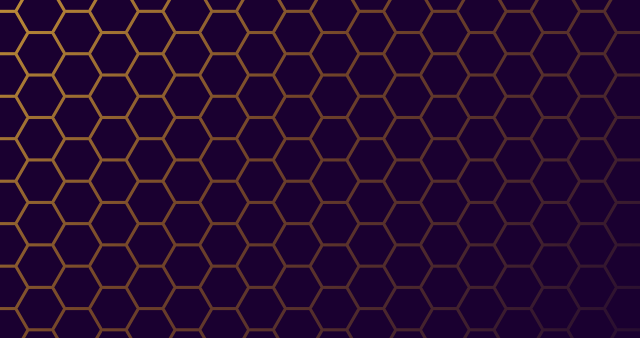
Give the GLSL for this pattern, as a Shadertoy shader.

```glsl
// Honeycomb of thin gold outlines fading diagonally into deep violet.

// Distance from the centre of a flat-topped hexagon, measured along its face normals.
float hexRadius(vec2 p) {
    p = abs(p);
    return max(p.y, dot(p, vec2(0.8660254, 0.5)));
}

// Offset from the nearest cell centre, for hexagons of side 1.
vec2 hexCell(vec2 p) {
    vec2 period = vec2(3.0, 1.7320508);
    vec2 a = mod(p + 0.5 * period, period) - 0.5 * period;
    vec2 b = mod(p, period) - 0.5 * period;
    return dot(a, a) < dot(b, b) ? a : b;
}

// Gold to brown to dusky violet.
vec3 lineColor(float t) {
    vec3 brown = vec3(0.45, 0.27, 0.16);
    vec3 warm = mix(vec3(0.74, 0.55, 0.22), brown, clamp(t / 0.4, 0.0, 1.0));
    return mix(warm, vec3(0.15, 0.05, 0.19), clamp((t - 0.4) / 0.6, 0.0, 1.0));
}

void mainImage(out vec4 fragColor, in vec2 fragCoord) {
    // Canvas widths, measured from the top left corner
    vec2 uv = vec2(fragCoord.x, iResolution.y - fragCoord.y) / iResolution.x;

    // Grid in units of the hexagon side
    float sidesAcross = 26.1;
    vec2 cell = hexCell((uv - vec2(0.5227, 0.2831)) * sidesAcross);
    float edgeDistance = 0.8660254 - hexRadius(cell);

    // Smoothed outline
    float pixel = sidesAcross / iResolution.x;
    float line = 1.0 - smoothstep(-0.6 * pixel, 0.6 * pixel, edgeDistance - 0.063);

    // Diagonal fade from top left to bottom right
    float fade = (uv.x + uv.y) / (1.0 + iResolution.y / iResolution.x);
    fragColor = vec4(mix(vec3(0.10, 0.0, 0.19), lineColor(fade), line), 1.0);
}
```
